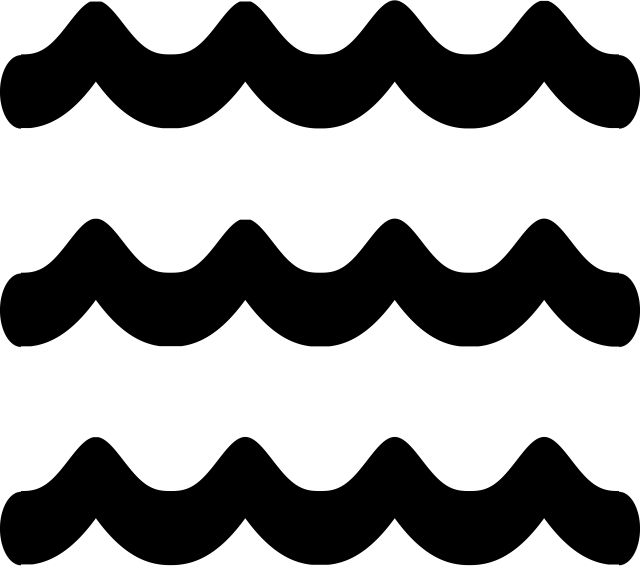
This pattern is drawn by a Shadertoy shader. Its source:

```glsl
// Hash without sine, 0..1 per cell
float hash(vec2 cell) {
    vec3 q = fract(cell.xyx * vec3(0.1031, 0.1030, 0.0973));
    q += dot(q, q.yzx + 33.33);
    return fract((q.x + q.y) * q.z);
}

// Signed field of one ribbon; x in wavelengths from the centre, depth downward
float ribbon(float x, float depth, float row) {
    // Rounded end caps
    if (abs(x) > 2.0) {
        vec2 q = vec2(abs(x) - 2.0, depth - 0.615) / vec2(0.1417, 0.246);
        return (length(q) - 1.0) * 0.1417;
    }
    // 0 at a crest, 1 at a trough
    float s = 1.0 - 2.0 * abs(fract(x + 0.5) - 0.5);
    float rise = 1.0 - pow(1.0 - s, 1.33);
    float top = 0.002 + 0.181 * (1.0 - cos(3.14159265 * rise));
    float bottom = 0.546 + 0.314 * (1.0 - pow(1.0 - s, 2.2));

    // Slightly flattened crests and troughs, different on each wave
    top = max(top, 0.011 * hash(vec2(floor(x), row) + 7.0));
    bottom = min(bottom, 0.861 - 0.006 * hash(vec2(floor(x + 0.5), row) + 31.0));
    return max(top - depth, depth - bottom);
}

// Ink coverage at a canvas position, with an edge of the given width
float ink(vec2 position, float edge) {
    float x = (position.x - 0.5 * iResolution.x) / iResolution.x * 4.283;
    float depth = (iResolution.y - position.y) / iResolution.x * 4.283;
    float row = floor((depth + 0.3) / 1.461);
    return clamp(0.5 - ribbon(x, depth - row * 1.461, row) / edge, 0.0, 1.0);
}

void mainImage(out vec4 fragColor, in vec2 fragCoord) {
    // Average a 3 by 3 grid of soft-edged samples
    float coverage = 0.0;
    for (int i = 0; i < 9; i++) {
        vec2 offset = (vec2(i % 3, i / 3) - 1.0) / 3.0;
        coverage += ink(fragCoord + offset, 4.283 / (3.0 * iResolution.x)) / 9.0;
    }
    fragColor = vec4(vec3(1.0 - coverage), 1.0);
}
```
